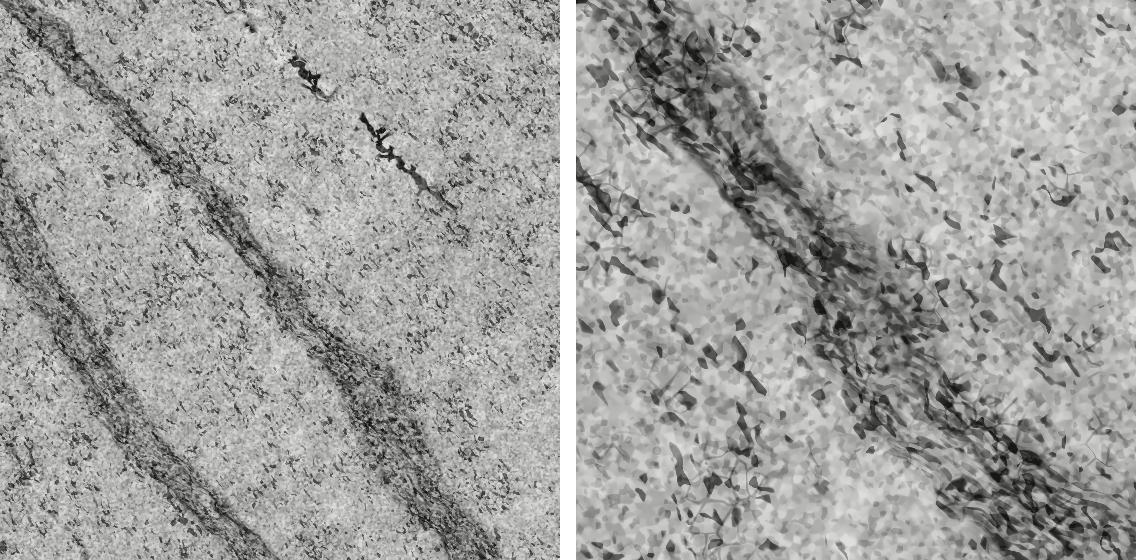
Left, the full canvas; right, a detail of the centre.
This texture is drawn by a three.js fragment shader. Its source:

```glsl
// Pale grey granite slab with dark diagonal veins, a broken black seam and fine flecks.
varying vec2 vUv;

vec2 hash2(vec2 p) {
  vec3 h = fract(vec3(p.xyx) * vec3(0.1031, 0.1030, 0.0973));
  h += dot(h, h.yzx + 33.33);
  return fract((h.xx + h.yz) * h.zy);
}

// Cellular noise: x = nearest distance, y = gap to the cell edge, z = blended cell value
vec3 cells(vec2 p) {
  vec2 base = floor(p);
  float near = 9.0, second = 9.0, sum = 0.0, total = 0.0001;
  for (int j = -1; j <= 1; j++) {
    for (int i = -1; i <= 1; i++) {
      vec2 cell = base + vec2(float(i), float(j));
      vec2 offset = cell + hash2(cell + 71.0) - p;
      float d2 = dot(offset, offset);
      float weight = exp(-7.0 * d2);
      sum += weight * hash2(cell + 213.0).x;
      total += weight;
      second = min(second, max(near, d2));
      near = min(near, d2);
    }
  }
  return vec3(sqrt(near), sqrt(second) - sqrt(near), sum / total);
}

float wiggle(float t) {
  return 0.013 * sin(19.0 * t + 1.0) + 0.007 * sin(41.0 * t) + 0.003 * sin(97.0 * t + 2.0);
}

// Darkness of a grainy vein, d across it and t down it
float vein(float d, float t, float width, float seed) {
  float strand = cells(vec2(d * 85.0, t * 8.0) + seed).z;
  float speckle = cells(vec2(d * 340.0, t * 250.0) + seed).z;
  float rim = abs(d) / width;
  float body = smoothstep(1.2, 0.75, rim + 0.5 * (strand - 0.5) + 0.4 * (speckle - 0.5));
  float shade = 0.03 + 0.12 * strand + 0.27 * smoothstep(0.35, 0.75, speckle);
  shade *= 0.7 + 0.4 * smoothstep(0.1, 0.8, rim);

  // Thin dark threads weaving along the vein
  float threads = 0.0;
  for (int i = 0; i < 3; i++) {
    float k = float(i);
    float path = width * (0.75 * (k - 1.0) + 0.3 * sin(t * (11.0 + 5.0 * k) + seed + k));
    path += 0.002 * sin(t * 83.0 + k * 2.0) + 0.003 * (speckle - 0.5);
    float gate = smoothstep(0.3, 0.6, cells(vec2(t * 14.0, k * 7.0 + seed)).z);
    threads = max(threads, gate * smoothstep(0.0036, 0.0008, abs(d - path)));
  }
  return body * shade + 0.20 * threads;
}

void main() {
  vec2 p = vUv;
  float cloud = cells(p * 7.0 + 3.0).z;
  float cluster = cells(p * 13.0 + 17.0).z;
  float patches = cells(p * 40.0 + 29.0).z;
  float grain = cells(p * 85.0 + 41.0).z;
  float fine = cells(p * 240.0 + 53.0).z;

  // Warped coordinates, t running from the top edge down
  vec2 q = p + 0.014 * (vec2(cluster, cloud) - 0.5) + 0.005 * (patches - 0.5);
  float t = 1.0 - q.y;

  // Distances across the two veins, the seam and the faint corner line
  float longPath = 0.01 + 1.11 * t - 0.28 * t * t + wiggle(t);
  float sidePath = 0.7 * (t - 0.36) - 0.045 * sin(4.9 * (t - 0.36)) + 0.6 * wiggle(t + 0.4);
  float dLong = (q.x - longPath) * 0.7;
  float dSide = (q.x - sidePath) * 0.78;
  float dSeam = (q.x - 0.40 - 1.07 * t - 0.6 * wiggle(t * 1.6)) * 0.68;
  float dCorner = (q.x - 0.68 * (t - 0.77) - 0.5 * wiggle(t)) * 0.8;
  float longWidth = 0.019 + 0.022 * smoothstep(0.35, 0.75, t);
  float halo = exp(-abs(dLong) * 26.0) + exp(-abs(dSide + 0.015) * 24.0);

  // Pale crystals and fine grain
  vec3 pebble = cells(p * 25.0 + 0.25 * patches);
  float tone = 0.717 + 0.04 * (cloud - 0.5) + 0.09 * (grain - 0.5) + 0.19 * (fine - 0.5);
  tone += 0.05 * smoothstep(0.55, 0.9, pebble.z) - 0.02 * halo;

  // Mineral flecks, small and evenly spread, stretched along the slope of the veins
  float along = dot(p, vec2(0.62, -0.78));
  float across = dot(p, vec2(0.78, 0.62));
  vec2 bend = 2.0 * vec2(patches, grain);
  float fleck = cells(vec2(across * 235.0, along * 145.0) + bend).z;
  float density = 0.14 * (cluster - 0.5) + 0.26 * (patches - 0.5) + 0.03 * halo;
  tone -= 0.36 * smoothstep(0.76, 0.95, fleck + density);
  tone -= 0.13 * smoothstep(0.6, 0.88, cells(p * 290.0 + 61.0).z + 0.6 * density);

  // Dark lines between some grains
  float edge = cells(p * 70.0 + 0.5 * grain + 77.0).y;
  tone -= 0.18 * smoothstep(0.15, 0.04, edge) * smoothstep(0.03, 0.13, density);

  // Veins
  tone -= vein(dLong, t, longWidth, 5.0);
  tone -= vein(dSide, t, 0.034, 47.0);

  // Black seam winding around pale pebbles, fading down the slab
  float fade = 1.0 - smoothstep(0.27, 0.44, t);
  float band = smoothstep(0.026, 0.012, abs(dSeam));
  float broken = smoothstep(0.18, 0.42, cells(p * 19.0 + 91.0).z);
  float rim = smoothstep(0.16, 0.07, pebble.y + 0.1 * (grain - 0.5));
  float core = smoothstep(0.007, 0.003, abs(dSeam + 0.014 * (grain - 0.5)) + 0.006 * (patches - 0.4));
  tone += 0.08 * band * fade * smoothstep(0.2, 0.4, pebble.y);
  tone -= 0.58 * fade * broken * max(band * rim * smoothstep(0.2, 0.45, patches), core);
  tone -= 0.25 * smoothstep(0.010, 0.002, abs(dCorner)) * smoothstep(0.45, 0.8, grain);

  // Keep the darkest overlaps from closing up
  tone = mix(tone, 0.33, 0.35 * smoothstep(0.4, 0.1, tone) * (1.0 - band * fade));
  tone = clamp(tone, 0.09, 0.87);
  gl_FragColor = vec4(tone + vec3(0.002, 0.004, -0.007), 1.0);
}
```
